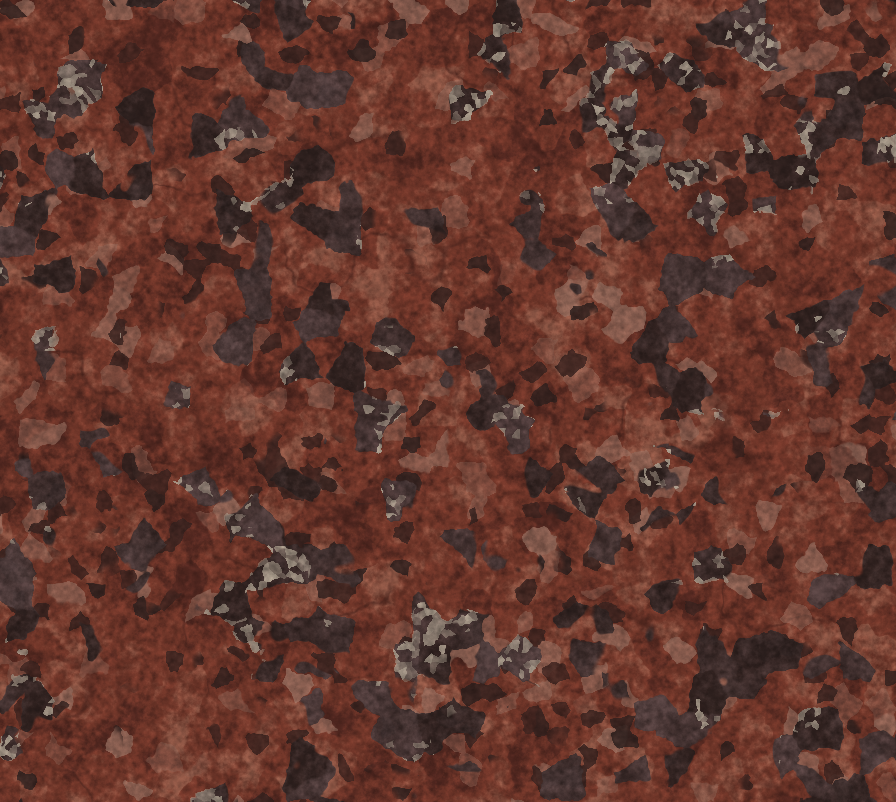
A Shadertoy shader for this texture:

```glsl
// Polished red granite: brick feldspar, clustered dark mica, pale chips and glints.

// Grain frequencies, in grains per canvas height
const float SLAB_FREQ = 10.0;
const float CRYSTAL_FREQ = 27.0;
const float MICA_FREQ = 25.0;
const float FLECK_FREQ = 48.0;
const float CHIP_FREQ = 36.0;
const float GLINT_FREQ = 105.0;
const float CLUSTER_FREQ = 6.0;

// Average share of cells taken by each mineral
const float MICA_SHARE = 0.24;
const float FLECK_SHARE = 0.10;
const float CHIP_SHARE = 0.11;
const float GLINT_SHARE = 0.42;

const float WARP = 0.024;        // raggedness of grain outlines
const float EDGE_SHARP = 34.0;   // crispness of cell borders
const float SPECKLE = 0.20;      // fine brightness variation

const vec3 WINE = vec3(0.315, 0.150, 0.122);
const vec3 BRICK = vec3(0.435, 0.208, 0.158);
const vec3 SALMON = vec3(0.535, 0.325, 0.260);
const vec3 CHARCOAL = vec3(0.170, 0.122, 0.115);
const vec3 SLATE = vec3(0.315, 0.245, 0.245);
const vec3 BLUSH = vec3(0.550, 0.395, 0.340);
const vec3 GLINT = vec3(0.630, 0.580, 0.520);

vec3 hash3(vec2 cell, float seed) {
    vec2 c = cell + seed * vec2(37.0, 71.0);
    vec3 q = fract(c.xyx * vec3(0.1031, 0.1030, 0.0973));
    q += dot(q, q.yxz + 33.33);
    return fract((q.xxy + q.yzz) * q.zyx);
}

float noise(vec2 p, float seed) {
    vec2 i = floor(p), f = fract(p);
    f = f * f * (3.0 - 2.0 * f);
    float low = mix(hash3(i, seed).x, hash3(i + vec2(1, 0), seed).x, f.x);
    float high = mix(hash3(i + vec2(0, 1), seed).x, hash3(i + vec2(1, 1), seed).x, f.x);
    return mix(low, high, f.y);
}

float fbm(vec2 p, float seed) {
    float sum = 0.0, amp = 0.5, total = 0.0;
    for (int k = 0; k < 4; k++) {
        sum += amp * noise(p, seed + float(k));
        total += amp;
        amp *= 0.6;
        p = mat2(1.6, 1.2, -1.2, 1.6) * p;
    }
    return sum / total;
}

// Soft Voronoi cells: x = coverage by chosen cells, y = random tone per cell
vec2 grains(vec2 p, float seed, float share) {
    vec2 home = floor(p), sum = vec2(0.0);
    float total = 0.0;
    for (int y = -1; y <= 1; y++)
    for (int x = -1; x <= 1; x++) {
        vec2 cell = home + vec2(x, y);
        vec3 centre = hash3(cell, seed);
        vec2 d = cell + centre.xy - p;
        float weight = exp(-EDGE_SHARP * dot(d, d));
        vec2 pick = hash3(cell, seed + 5.0).xy;
        float chosen = 1.0 - smoothstep(share - 0.03, share + 0.03, pick.x);
        sum += weight * vec2(chosen, pick.y);
        total += weight;
    }
    return sum / total;
}

float cover(float coverage) {
    return smoothstep(0.28, 0.72, coverage);
}

void mainImage(out vec4 fragColor, in vec2 fragCoord) {
    vec2 p = fragCoord / iResolution.y;

    // Ragged outlines
    vec2 q = p + WARP * (vec2(fbm(p * 30.0, 1.0), fbm(p * 30.0, 7.0)) - 0.5);
    float mottle = fbm(p * 42.0, 13.0) - 0.5;
    float speck = fbm(p * 130.0, 19.0) - 0.5;

    // Feldspar ground
    float slab = grains(q * SLAB_FREQ, 23.0, 0.0).y - 0.5;
    float crystal = grains(q * CRYSTAL_FREQ, 29.0, 0.0).y - 0.5;
    float tone = 0.47 + 0.32 * slab + 0.48 * crystal + 0.95 * mottle + 0.45 * speck;
    vec3 color = mix(WINE, BRICK, smoothstep(0.0, 0.5, tone));
    color = mix(color, SALMON, smoothstep(0.48, 1.0, tone));

    // Hairline cracks
    float vein = abs(noise(q * 15.0, 31.0) - 0.5);
    float crack = 1.0 - smoothstep(0.0, 0.045, vein);
    crack *= smoothstep(0.45, 0.65, noise(p * 9.0, 37.0));
    color = mix(color, WINE * 0.85, 0.5 * crack);

    // Pale chips
    vec2 chip = grains(q * CHIP_FREQ, 41.0, CHIP_SHARE);
    color = mix(color, BLUSH, cover(chip.x) * (0.35 + 0.5 * chip.y));

    // Clustered mica and small dark flecks
    float cluster = fbm(p * CLUSTER_FREQ, 43.0) - 0.5;
    float share = clamp(MICA_SHARE + 1.1 * cluster, 0.02, 0.85);
    vec2 mica = grains(q * MICA_FREQ, 53.0, share);
    vec2 fleck = grains(q * FLECK_FREQ, 59.0, FLECK_SHARE + 0.3 * cluster);
    float sheen = clamp(mica.y * 0.85 + 0.9 * mottle + 0.6 * speck, 0.0, 1.0);
    vec3 micaColor = mix(CHARCOAL, SLATE, sheen);
    color = mix(color, mix(CHARCOAL, WINE, 0.5 * fleck.y), 0.85 * cover(fleck.x));
    color = mix(color, micaColor, 0.95 * cover(mica.x));

    // Glints gathered along the mica
    float nearMica = smoothstep(0.04, 0.35, mica.x);
    float pocket = smoothstep(0.52, 0.80, noise(p * 17.0, 61.0));
    vec2 glint = grains(q * GLINT_FREQ, 67.0, GLINT_SHARE * nearMica * pocket - 0.03);
    color = mix(color, GLINT, cover(glint.x) * (0.35 + 0.6 * glint.y));

    // Fine speckle
    color *= 1.0 + SPECKLE * (2.0 * speck + noise(p * 210.0, 73.0) - 0.5);
    fragColor = vec4(clamp(color, 0.0, 1.0), 1.0);
}
```
